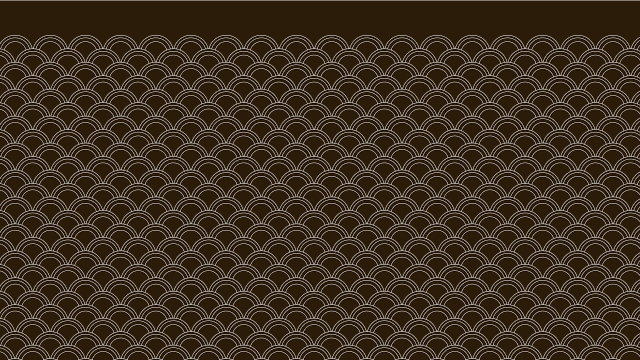
A WebGL 1 fragment shader for this pattern:

```glsl
precision highp float;

uniform vec2 u_resolution;

// Lengths are fractions of the canvas width
const float PERIOD = 0.05495;
const float ROW_PITCH = 0.02105;
const float FIRST_CENTER = 0.0237;
const float FIRST_APEX = 0.0551;
const float OUTER_RADIUS = 0.0275;
const float MIDDLE_RADIUS = 0.0235;
const float INNER_RADIUS = 0.0176;
const float LINE_WIDTH = 0.00088;
const float RIM_WIDTH = 0.0024;
const float TOP_LINE_WIDTH = 0.0013;

const vec3 GROUND = vec3(0.17, 0.11, 0.04);
const vec3 RIM = vec3(0.11, 0.05, 0.0);
const vec3 LINE = vec3(0.95, 0.95, 0.94);
const vec3 TOP_LINE = vec3(0.60, 0.57, 0.53);

// Box-filtered coverage of the half-line where d is positive
float coverage(float d, float pixel) {
  return clamp(d / pixel + 0.5, 0.0, 1.0);
}

// Coverage of a stroke, also correct when thinner than a pixel
float stroke(float d, float width, float pixel) {
  return coverage(d + 0.5 * width, pixel) - coverage(d - 0.5 * width, pixel);
}

// Paints one row of opaque scales over the colour behind it
vec3 paintRow(vec3 behind, vec2 p, float row, float pixel) {
  float shift = 0.5 * PERIOD * mod(row, 2.0);
  float x = (fract((p.x - FIRST_CENTER - shift) / PERIOD + 0.5) - 0.5) * PERIOD;
  float y = p.y - FIRST_APEX - row * ROW_PITCH - OUTER_RADIUS;
  float r = length(vec2(x, y));

  float outer = r - OUTER_RADIUS;
  float middle = r - MIDDLE_RADIUS;
  float inner = r - INNER_RADIUS;
  float nearest = min(abs(outer), min(abs(middle), abs(inner)));

  // Dark rim beside each line, then the three lines
  float rim = 1.0 - smoothstep(0.5 * RIM_WIDTH, RIM_WIDTH, nearest);
  vec3 fill = mix(GROUND, RIM, rim);
  vec3 color = mix(behind, fill, coverage(-outer, pixel));
  float lines = stroke(outer, LINE_WIDTH, pixel)
              + stroke(middle, LINE_WIDTH, pixel)
              + stroke(inner, LINE_WIDTH, pixel);
  return mix(color, LINE, min(lines, 1.0));
}

void main() {
  float pixel = 1.0 / u_resolution.x;
  // y runs downward from the top edge
  vec2 p = vec2(gl_FragCoord.x, u_resolution.y - gl_FragCoord.y) * pixel;
  vec3 color = GROUND;

  // Lower rows overlap the rows above them
  float frontRow = floor((p.y - FIRST_APEX) / ROW_PITCH) + 1.0;
  for (int i = 0; i < 5; i++) {
    float row = frontRow - 4.0 + float(i);
    if (row >= 0.0) color = paintRow(color, p, row, pixel);
  }

  // Pale line along the top edge
  color = mix(color, TOP_LINE, coverage(TOP_LINE_WIDTH - p.y, pixel));
  gl_FragColor = vec4(color, 1.0);
}
```
